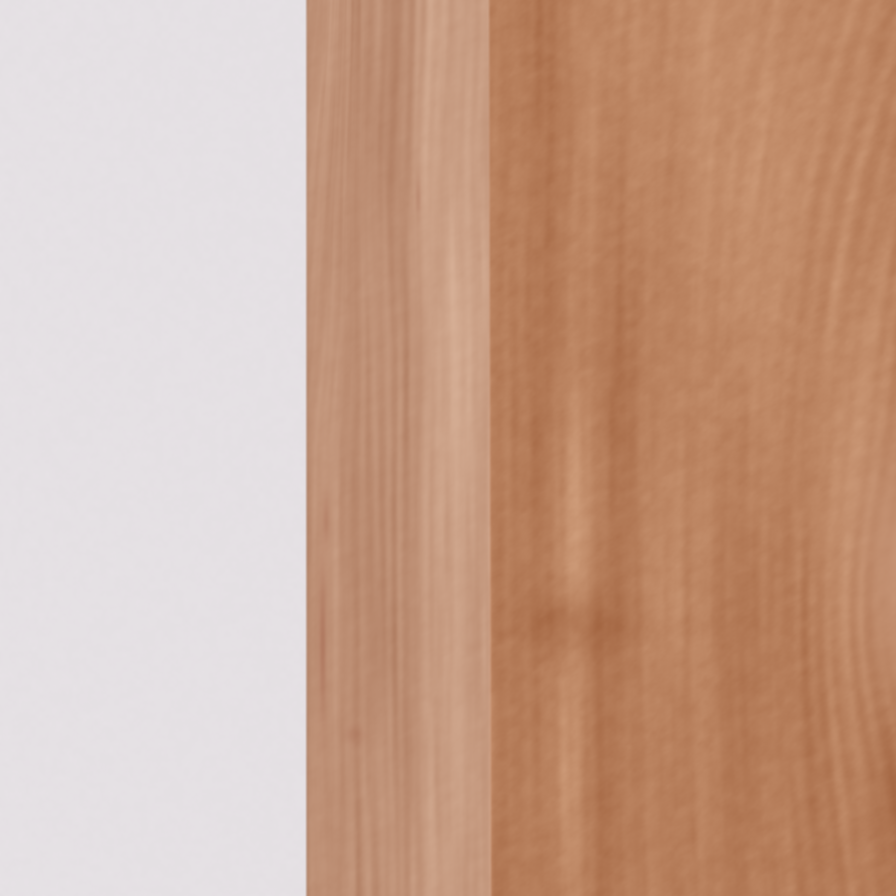
This texture is drawn by a WebGL 2 fragment shader. Its source:

```glsl
#version 300 es
precision highp float;
// Pale wall beside a two-faced wooden board with soft vertical grain.

uniform vec2 u_resolution;
out vec4 outColor;

// Layout
const float BOARD_X = 0.342;
const float CORNER_X = 0.547;
// Colours
const vec3 WALL = vec3(0.897, 0.880, 0.893);
const vec3 SIDE_DARK = vec3(0.665, 0.460, 0.350);
const vec3 SIDE_LIGHT = vec3(0.835, 0.680, 0.580);
const vec3 FRONT_DARK = vec3(0.645, 0.405, 0.265);
const vec3 FRONT_LIGHT = vec3(0.815, 0.620, 0.485);
const vec3 HEART = vec3(0.780, 0.590, 0.480);
const vec3 KNOT = vec3(0.620, 0.365, 0.275);
// Grain
const float FINE_GRAIN = 0.15;
const float BROAD_GRAIN = 0.34;
const float FIBRE = 0.13;

float hash(vec2 p) {
    vec3 q = fract(vec3(p.xyx) * 0.1031);
    q += dot(q, q.yzx + 33.33);
    return fract((q.x + q.y) * q.z);
}

float noise(vec2 p) {
    vec2 i = floor(p), f = fract(p);
    f = f * f * (3.0 - 2.0 * f);
    return mix(mix(hash(i), hash(i + vec2(1, 0)), f.x),
               mix(hash(i + vec2(0, 1)), hash(i + vec2(1, 1)), f.x), f.y);
}

float fbm(vec2 p) {
    float sum = 0.0, amp = 0.5;
    for (int i = 0; i < 4; i++) {
        sum += amp * noise(p);
        p = p * 2.03 + 17.1;
        amp *= 0.5;
    }
    return sum / 0.9375;
}

// Soft elliptical patch
float patchAt(vec2 p, vec2 centre, vec2 size) {
    vec2 d = (p - centre) / size;
    return exp(-dot(d, d));
}

// Smooth vertical band between two x positions
float band(float x, float a, float b, float soft) {
    return smoothstep(a - soft, a + soft, x) - smoothstep(b - soft, b + soft, x);
}

vec3 sideFace(vec2 p) {
    // Lines slant across the upper left strip
    float lean = 0.11 * max(p.y - 0.5, 0.0) * (1.0 - smoothstep(0.345, 0.41, p.x));
    float x = p.x - lean + 0.006 * (noise(vec2(3.0, p.y * 5.0)) - 0.5);
    float tone = 0.50 + 0.21 * band(x, 0.468, 0.56, 0.012);
    tone -= 0.10 * band(x, 0.385, 0.468, 0.012);
    tone += 0.14 * patchAt(p, vec2(0.515, 0.62), vec2(0.03, 0.2));
    tone += 0.12 * patchAt(p, vec2(0.510, 0.22), vec2(0.012, 0.2));
    tone += 0.10 * patchAt(p, vec2(0.490, 0.98), vec2(0.014, 0.15));
    tone -= 0.16 * patchAt(p, vec2(0.538, 0.30), vec2(0.014, 0.24));
    tone += BROAD_GRAIN * (fbm(vec2(x * 48.0, p.y * 3.5)) - 0.5);
    // Growth lines that fade in and out along the strip
    float lines = sin(x * 430.0 + 5.0 * noise(vec2(x * 26.0, p.y * 1.5)));
    float strength = 0.3 + 1.2 * noise(vec2(x * 60.0, p.y * 4.0 + 5.0));
    tone += lines * strength * (0.03 + 0.05 * band(x, 0.385, 0.468, 0.01));
    tone += FINE_GRAIN * (noise(vec2(x * 170.0, p.y * 7.0)) - 0.5);
    tone += FIBRE * (fbm(vec2(p.x * 80.0, (p.y - 0.4 * p.x) * 90.0)) - 0.5);
    vec3 colour = mix(SIDE_DARK, SIDE_LIGHT, tone);
    // Small resin marks
    float mark = patchAt(p, vec2(0.360, 0.28), vec2(0.004, 0.08))
               + 0.6 * patchAt(p, vec2(0.364, 0.42), vec2(0.004, 0.025))
               + 0.5 * patchAt(p, vec2(0.396, 0.18), vec2(0.010, 0.010))
               + 0.5 * patchAt(p, vec2(0.467, 0.78), vec2(0.003, 0.02));
    return mix(colour, KNOT, 0.45 * mark);
}

vec3 frontFace(vec2 p) {
    // Grain leans at upper right and wraps round a heart at the right edge
    float rise = p.y - 0.32;
    float wrap = 1.0 - exp(-rise * rise / 0.02);
    float x = p.x - 0.17 * rise * rise * smoothstep(0.62, 1.02, p.x);
    x -= 0.026 * wrap * smoothstep(0.86, 1.04, p.x);
    x += 0.010 * (noise(vec2(p.x * 4.0, p.y * 3.0)) - 0.5);
    float tone = 0.46 + 0.10 * (p.y - 0.5);
    // Dark streaks
    tone -= 0.24 * patchAt(p, vec2(0.605, 0.92), vec2(0.020, 0.25));
    tone -= 0.20 * patchAt(p, vec2(0.595, 0.46), vec2(0.016, 0.22));
    tone -= 0.22 * patchAt(p, vec2(0.690, 0.56), vec2(0.022, 0.22));
    tone -= 0.30 * patchAt(p, vec2(0.640, 0.305), vec2(0.060, 0.030));
    tone -= 0.22 * patchAt(p, vec2(0.672, 0.14), vec2(0.018, 0.20));
    tone -= 0.22 * patchAt(p, vec2(0.835, 0.20), vec2(0.030, 0.26));
    tone -= 0.18 * patchAt(p, vec2(0.900, 0.14), vec2(0.022, 0.24));
    tone -= 0.22 * patchAt(p, vec2(1.000, 0.14), vec2(0.018, 0.08));
    tone -= 0.10 * band(p.x, 0.54, 0.575, 0.015);
    // Light areas
    tone += 0.22 * patchAt(p, vec2(0.800, 0.86), vec2(0.090, 0.28));
    tone += 0.30 * patchAt(p, vec2(0.645, 0.42), vec2(0.028, 0.12));
    tone += 0.34 * patchAt(p, vec2(0.634, 0.12), vec2(0.020, 0.14));
    tone += 0.14 * patchAt(p, vec2(0.760, 0.36), vec2(0.040, 0.14));
    tone += 0.20 * patchAt(p, vec2(0.960, 0.48), vec2(0.060, 0.25));
    // Broad bands, ring lines and fine streaks
    tone += BROAD_GRAIN * (fbm(vec2(x * 34.0, p.y * 2.2 + 9.0)) - 0.5);
    float rings = sin(x * 340.0 + 3.0 * noise(vec2(x * 18.0, p.y * 1.2)));
    float strength = 0.4 + noise(vec2(x * 50.0, p.y * 4.0));
    tone += rings * strength * (0.02 + 0.07 * smoothstep(0.82, 0.95, x));
    tone += FINE_GRAIN * (noise(vec2(x * 130.0, p.y * 6.0)) - 0.5);
    tone += 2.0 * FIBRE * (fbm(vec2(p.x * 75.0, (p.y - 0.4 * p.x) * 90.0)) - 0.5);
    vec3 colour = mix(FRONT_DARK, FRONT_LIGHT, tone);
    return mix(colour, HEART, 0.6 * patchAt(p, vec2(1.0, 0.37), vec2(0.05, 0.14)));
}

void main() {
    vec2 p = gl_FragCoord.xy / u_resolution;
    float soft = max(0.0022, 1.0 / u_resolution.x);
    float corner = CORNER_X + 0.002 * (0.5 - p.y);
    vec3 wall = WALL + 0.012 * (fbm(p * 130.0) - 0.5) - 0.006 * (p.x - 0.17);
    vec3 wood = mix(sideFace(p), frontFace(p), smoothstep(corner - soft, corner + soft, p.x));
    // Worn highlight on the corner and shade along the outer edge
    wood += 0.035 * patchAt(p, vec2(corner, 0.15), vec2(0.0025, 0.55));
    wood -= 0.06 * exp(-abs(p.x - BOARD_X) / 0.003);
    outColor = vec4(mix(wall, wood, smoothstep(BOARD_X - soft, BOARD_X + soft, p.x)), 1.0);
}
```
